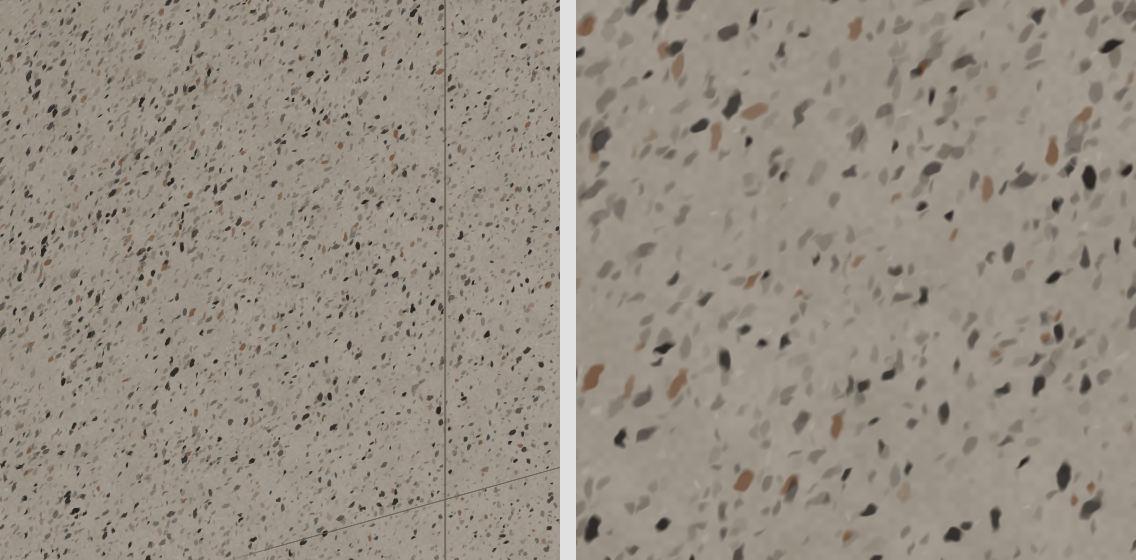
Left: the whole. Right: its middle third, enlarged.
This texture is drawn by a three.js fragment shader. Its source:

```glsl
// Speckled stone wall: a mottled warm grey ground, scattered with layers of
// slanted elongated grains (faint, dark, rusty, pale) and cut by two thin seams.
// Each layer is a jittered cell grid of soft ellipses that cluster by noise.
varying vec2 vUv;

const vec3 STONE_LIGHT = vec3(0.632, 0.600, 0.558);
const vec3 STONE_SHADE = vec3(0.572, 0.538, 0.488);
const vec3 GRAIN_FAINT = vec3(0.370, 0.335, 0.295);
const vec3 GRAIN_DARK = vec3(0.125, 0.115, 0.110);
const vec3 GRAIN_RUST = vec3(0.420, 0.275, 0.180);
const vec3 GRAIN_PALE = vec3(0.720, 0.695, 0.660);
const vec3 SEAM = vec3(0.385, 0.355, 0.315);

float hash(vec2 p) {
  vec3 q = fract(vec3(p.xyx) * 0.1031);
  q += dot(q, q.yzx + 33.33);
  return fract((q.x + q.y) * q.z);
}

vec2 hash2(vec2 p) {
  return vec2(hash(p), hash(p + 57.3));
}

float noise(vec2 p) {
  vec2 i = floor(p);
  vec2 f = fract(p);
  f = f * f * (3.0 - 2.0 * f);
  float low = mix(hash(i), hash(i + vec2(1.0, 0.0)), f.x);
  float high = mix(hash(i + vec2(0.0, 1.0)), hash(i + vec2(1.0, 1.0)), f.x);
  return mix(low, high, f.y);
}

float fbm(vec2 p) {
  float sum = 0.0;
  float weight = 0.5;
  for (int i = 0; i < 4; i++) {
    sum += weight * noise(p);
    p = p * 2.03 + 17.1;
    weight *= 0.5;
  }
  return sum;
}

// Soft ellipse with semi-axes radius * stretch along the angle, radius across it.
float ellipse(vec2 p, float angle, float radius, float stretch, float soft) {
  float c = cos(angle);
  float s = sin(angle);
  vec2 q = vec2(c * p.x + s * p.y, c * p.y - s * p.x);
  float d = length(q / vec2(stretch, 1.0)) - radius;
  return 1.0 - smoothstep(-soft, soft, d);
}

// Coverage of one grain layer; opacity runs from weakest to 1 per grain.
float grains(vec2 uv, float cells, float density, float radius, float weakest, float seed) {
  float cover = 0.0;
  vec2 home = floor(uv * cells);
  for (int y = -1; y <= 1; y++) {
    for (int x = -1; x <= 1; x++) {
      vec2 cell = home + vec2(float(x), float(y));
      vec2 key = cell + seed;
      vec2 center = (cell + hash2(key)) / cells;
      float cluster = 0.45 + 1.1 * noise(center * 19.0 + seed);
      float present = step(hash(key + 11.7), density * cluster);
      vec2 traits = hash2(key + 23.9);
      float size = radius * mix(0.55, 1.35, traits.x * traits.x);
      float streak = clamp(0.75 - 0.7 * center.x + 0.35 * center.y, 0.0, 1.0);
      float stretch = mix(1.3, 2.3, streak) * mix(0.8, 1.25, traits.y);
      float spread = mix(1.8, 0.8, streak);
      float angle = 1.0 + spread * (hash(key + 41.3) - 0.5);
      float opacity = mix(weakest, 1.0, hash(key + 67.1));
      float shape = ellipse(uv - center, angle, size, stretch, 0.0013);
      cover = max(cover, present * opacity * shape);
    }
  }
  return cover;
}

float line(float dist, float halfWidth) {
  return 1.0 - smoothstep(halfWidth * 0.4, halfWidth * 1.6, abs(dist));
}

vec3 ground(vec2 uv) {
  float light = 0.52 + 0.35 * uv.x - 0.22 * uv.y;
  light += 0.9 * (fbm(uv * 26.0) - 0.47);
  light += 0.55 * (noise(uv * 230.0) - 0.5);
  return mix(STONE_SHADE, STONE_LIGHT, clamp(light + 0.12, -0.3, 1.15));
}

void main() {
  vec2 uv = vUv;
  vec3 color = ground(uv);

  // Ragged grain outlines
  vec2 ragged = uv + 0.0032 * (vec2(noise(uv * 210.0), noise(uv * 210.0 + 91.0)) - 0.5);

  // Grains, from faint to strong
  color = mix(color, GRAIN_FAINT, 0.62 * grains(ragged, 84.0, 0.52, 0.0025, 0.2, 3.0));
  color = mix(color, GRAIN_PALE, 0.6 * grains(ragged, 70.0, 0.16, 0.0014, 0.3, 131.0));
  color = mix(color, GRAIN_RUST, 0.8 * grains(ragged, 46.0, 0.15, 0.0031, 0.3, 257.0));
  color = mix(color, GRAIN_DARK, 0.95 * grains(ragged, 62.0, 0.36, 0.0032, 0.2, 389.0));

  // Upright seam with a lit edge, and a slanted seam that fades to the left
  float upright = uv.x - 0.795;
  float slanted = (uv.y - 0.108 - 0.28 * upright) * 0.963;
  color = mix(color, STONE_LIGHT, 0.5 * line(upright - 0.0032, 0.0014));
  color = mix(color, SEAM, 0.75 * line(upright, 0.0018));
  color = mix(color, SEAM, 0.8 * smoothstep(0.36, 0.52, uv.x) * line(slanted, 0.0011));

  gl_FragColor = vec4(color, 1.0);
}
```
